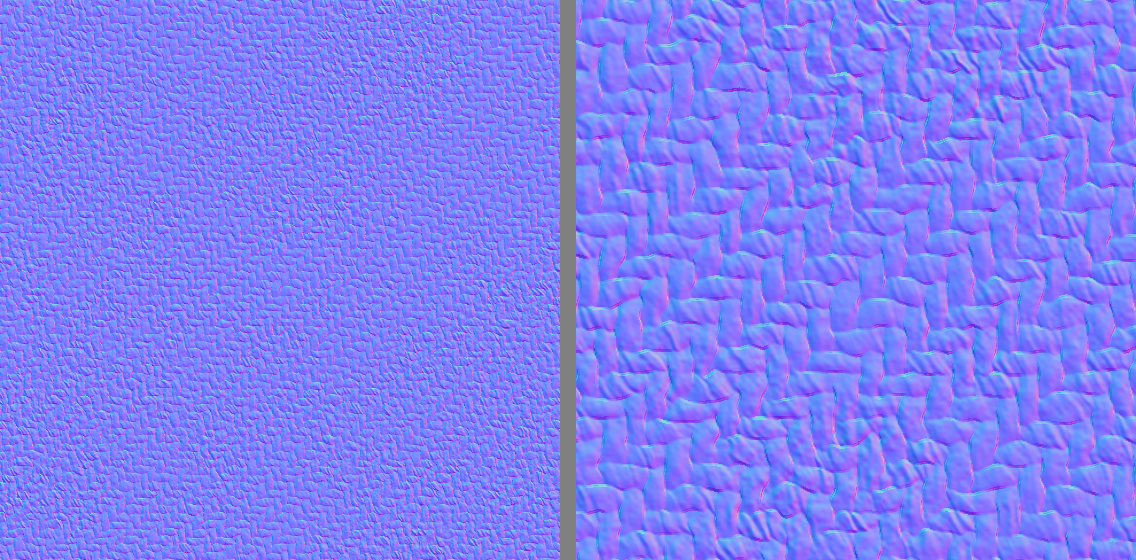
Left, the full canvas; right, a detail of the centre.
This texture map is drawn by a three.js fragment shader. Its source:

```glsl
varying vec2 vUv;

#define THREADS 72.0
#define CRIMP 0.12
#define ROUNDNESS 0.085
#define FIBRE 0.055
#define FUZZ 0.05
#define WOBBLE 0.38
#define RELIEF 0.86
#define SAMPLE_STEP 0.07
#define QUARTER_TURN 1.5708

float hash(vec2 p) {
  vec3 q = fract(p.xyx * vec3(0.1031, 0.1030, 0.0973));
  q += dot(q, q.yzx + 33.33);
  return fract((q.x + q.y) * q.z);
}

// Signed value noise that wraps after a whole number of cells
float noise(vec2 p, vec2 period) {
  vec2 i = floor(p);
  vec2 f = fract(p);
  f = f * f * (3.0 - 2.0 * f);
  vec2 a = mod(i, period);
  vec2 b = mod(i + 1.0, period);
  float low = mix(hash(a), hash(vec2(b.x, a.y)), f.x);
  float high = mix(hash(vec2(a.x, b.y)), hash(b), f.x);
  return 2.0 * mix(low, high, f.y) - 1.0;
}

// Noise with its scale given in cells per thread
float threadNoise(vec2 p, vec2 scale) {
  return noise(p * scale, floor(THREADS * scale + 0.5));
}

// Broad patches of worn and smooth cloth
float wear(vec2 p) {
  float patches = 0.6 * threadNoise(p, vec2(1.0 / 9.0))
                + 0.5 * threadNoise(p + 31.0, vec2(1.0 / 3.0));
  return clamp(1.0 + 0.75 * patches, 0.4, 1.8);
}

// Height of a two-over-two twill
float clothHeight(vec2 position) {
  float rough = wear(position);
  vec2 stray = vec2(threadNoise(position, vec2(0.5)),
                    threadNoise(position + 17.0, vec2(0.5)));
  stray += 0.4 * vec2(threadNoise(position + 5.0, vec2(2.0)),
                      threadNoise(position + 43.0, vec2(2.0)));
  vec2 p = position + WOBBLE * stray * mix(0.6, 1.0, rough * 0.5);
  vec2 thread = floor(p);
  vec2 across = fract(p) - 0.5;
  vec2 profile = ROUNDNESS * (1.0 - 4.0 * across * across);

  // Upright threads with long soft strands
  float warp = CRIMP * sin(QUARTER_TURN * (thread.x - p.y + 1.0)) + profile.x;
  warp += 0.6 * FIBRE * threadNoise(p, vec2(4.0, 0.5));

  // Level threads with short slanted strands
  float weft = -CRIMP * sin(QUARTER_TURN * (p.x - thread.y)) + profile.y;
  vec2 twist = vec2(p.x * 4.0 + across.y * 2.0, thread.y);
  weft += FIBRE * rough * noise(twist, vec2(THREADS * 4.0, THREADS));

  // Loose fibres over both
  float fuzz = threadNoise(position + 9.0, vec2(3.0, 2.0))
             + 0.4 * threadNoise(position + 23.0, vec2(5.0));
  return max(warp, weft) + FUZZ * rough * fuzz;
}

void main() {
  vec2 p = vUv * THREADS;
  vec2 dx = vec2(SAMPLE_STEP, 0.0);
  vec2 dy = dx.yx;
  vec2 slope = vec2(clothHeight(p + dx) - clothHeight(p - dx),
                    clothHeight(p + dy) - clothHeight(p - dy));
  slope *= RELIEF / (2.0 * SAMPLE_STEP);

  // Softened cliffs between threads
  slope /= sqrt(1.0 + 0.35 * dot(slope, slope));
  vec3 normal = normalize(vec3(-slope, 1.0));
  gl_FragColor = vec4(0.5 + 0.5 * normal, 1.0);
}
```
